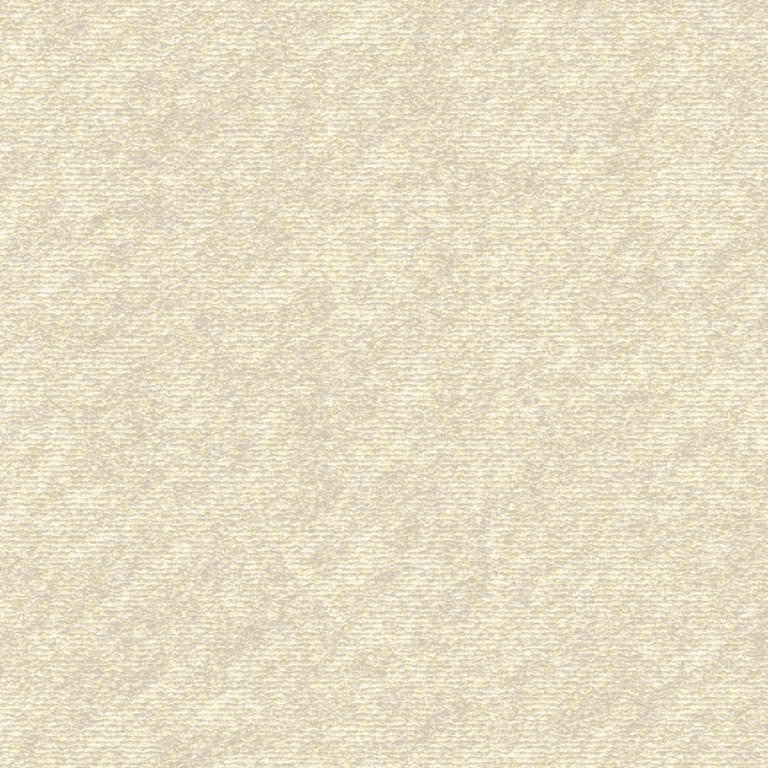
This texture is drawn by a three.js fragment shader. Its source:

```glsl
// Cream woven cloth: fine horizontal ribs, crumbled into short stitches by rough patches.
// Ribs, slanted mottling, stitches and fibre grain add up to one tone,
// which a five colour ramp turns into yarn colours.
varying vec2 vUv;

const float TAU = 6.2831853;
const float RIB_COUNT = 142.0;
const float PANEL_COUNT = 4.7;

const vec3 SHADOW = vec3(0.815, 0.785, 0.692);
const vec3 LINEN = vec3(0.865, 0.842, 0.744);
const vec3 CREAM = vec3(0.918, 0.890, 0.788);
const vec3 IVORY = vec3(0.958, 0.938, 0.820);
const vec3 GLINT = vec3(0.980, 0.970, 0.895);

float hash(vec2 cell) {
  vec3 p = fract(vec3(cell.xyx) * 0.1031);
  p += dot(p, p.yzx + 33.33);
  return fract((p.x + p.y) * p.z);
}

// Smooth value noise from -1 to 1
float noise(vec2 p) {
  vec2 cell = floor(p);
  vec2 f = fract(p);
  f = f * f * (3.0 - 2.0 * f);
  float low = mix(hash(cell), hash(cell + vec2(1.0, 0.0)), f.x);
  float high = mix(hash(cell + vec2(0.0, 1.0)), hash(cell + vec2(1.0)), f.x);
  return 2.0 * mix(low, high, f.y) - 1.0;
}

float layeredNoise(vec2 p) {
  float sum = 0.0;
  float weight = 1.0;
  for (int i = 0; i < 3; i++) {
    sum += weight * noise(p);
    p = p * 2.1 + 17.3;
    weight *= 0.75;
  }
  return sum;
}

// Coordinates along and across the rising diagonal
vec2 slant(vec2 uv) {
  vec2 along = normalize(vec2(1.0, 0.8));
  return vec2(dot(uv, along), dot(uv, vec2(-along.y, along.x))) + 2.0;
}

// Threads lit from above: a sharp lower edge and a soft upper one
float ribs(vec2 uv, float roughness) {
  float bend = noise(uv * vec2(135.0, 142.0) + 11.0) * mix(0.15, 0.5, roughness);
  float fray = noise(uv * vec2(260.0, 220.0) + 83.0) * mix(0.1, 0.35, roughness);
  float angle = TAU * (uv.y * RIB_COUNT + bend + fray);
  float wave = sin(angle) + 0.35 * sin(2.0 * angle);
  return wave * mix(0.95, 0.7, roughness);
}

float ramp(float from, float to, float x) {
  return clamp((x - from) / (to - from), 0.0, 1.0);
}

vec3 yarnColor(float tone) {
  vec3 color = mix(SHADOW, LINEN, ramp(-1.6, -0.45, tone));
  color = mix(color, CREAM, ramp(-0.45, 0.38, tone));
  color = mix(color, IVORY, ramp(0.38, 1.05, tone));
  return mix(color, GLINT, ramp(1.05, 1.9, tone));
}

void main() {
  // Faint upright panels with slightly frayed joins
  float panelX = fract(vUv.x * PANEL_COUNT);
  float panelShade = 0.2 * (0.5 - panelX);
  float join = 1.0 - smoothstep(0.0, 0.06, min(panelX, 1.0 - panelX));

  // Small rough patches are darker and hold the broken threads
  float mottle = layeredNoise(slant(vUv) * vec2(20.0, 42.0));
  float roughness = clamp(smoothstep(-0.8, 0.9, -mottle) + 0.3 * join, 0.0, 1.0);

  // Slanted cuts, short stitches and single fibres
  float cuts = noise(slant(vUv) * vec2(90.0, 230.0));
  float stitches = noise(vUv * vec2(170.0, 260.0) + 31.0);
  float fibres = noise(vUv * vec2(430.0, 430.0) + 7.0);

  float tone = ribs(vUv, roughness) + 0.42 * mottle + 0.6 * cuts
             + 0.7 * stitches + 1.05 * fibres + panelShade + 0.03;

  // Uneven dye leans some stitches towards yellow
  vec3 color = yarnColor(tone);
  color.b -= 0.02 * noise(vUv * vec2(130.0, 190.0) + 47.0);
  gl_FragColor = vec4(color, 1.0);
}
```
